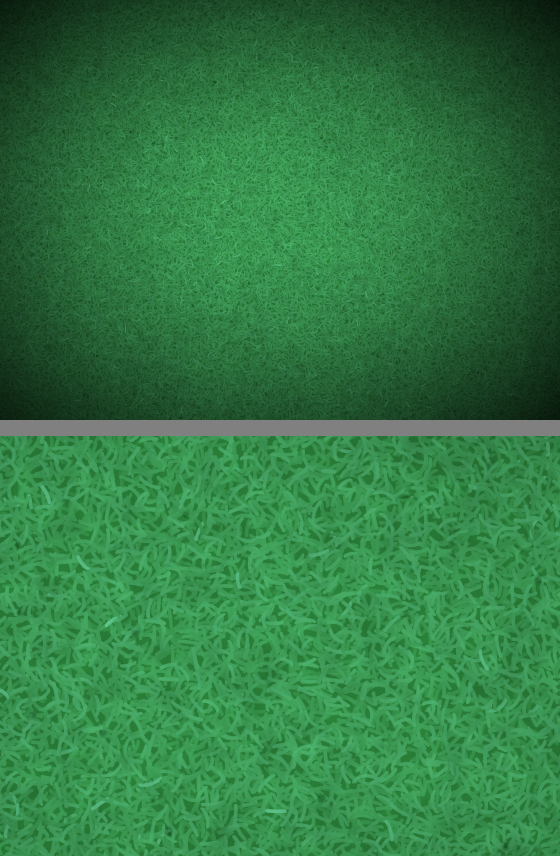
Top: the whole. Bottom: its middle third, enlarged.
This texture is drawn by a WebGL 2 fragment shader. Its source:

```glsl
#version 300 es
precision highp float;

uniform vec2 u_resolution;
out vec4 fragColor;

vec4 hash4(vec2 cell) {
    vec4 h = fract(cell.xyxy * vec4(0.1031, 0.1030, 0.0973, 0.1099));
    h += dot(h, h.wzxy + 33.33);
    return fract((h.xxyz + h.yzzw) * h.zywx);
}

float gradientDot(vec2 corner, vec2 offset) {
    float angle = 6.2832 * hash4(corner + 71.0).x;
    return dot(vec2(cos(angle), sin(angle)), offset);
}

float gradientNoise(vec2 p) {
    vec2 i = floor(p), f = fract(p);
    vec2 u = f * f * f * (f * (f * 6.0 - 15.0) + 10.0);
    float low = mix(gradientDot(i, f), gradientDot(i + vec2(1, 0), f - vec2(1, 0)), u.x);
    float high = mix(gradientDot(i + vec2(0, 1), f - vec2(0, 1)),
                     gradientDot(i + vec2(1, 1), f - vec2(1, 1)), u.x);
    return mix(low, high, u.y);
}

// Signed distance to a slightly bent fibre lying along x
float fibreDistance(vec2 q, float halfLength, float bend, float halfWidth) {
    q.y += bend * (q.x * q.x - 0.2);
    return length(vec2(max(abs(q.x) - halfLength, 0.0), q.y)) - halfWidth;
}

// Overlapping fibres, returned as a tint around 1
vec3 turf(vec2 p, float pixel) {
    vec3 tint = vec3(0.66, 0.80, 0.62);
    for (int layer = 0; layer < 4; layer++) {
        float depth = float(layer) / 3.0;
        vec2 g = p / 0.011 + float(layer) * vec2(17.37, 41.73);
        vec2 home = floor(g);
        for (int y = -1; y <= 1; y++) {
            for (int x = -1; x <= 1; x++) {
                vec2 cell = home + vec2(x, y);
                vec4 place = hash4(cell + float(layer) * 131.0);
                vec4 look = hash4(cell + float(layer) * 131.0 + 407.0);
                float angle = 3.1416 * place.z;
                vec2 along = vec2(cos(angle), sin(angle));
                vec2 q = g - cell - 0.15 - 0.7 * place.xy;
                q = vec2(dot(q, along), dot(q, vec2(-along.y, along.x)));
                float d = fibreDistance(q, mix(0.4, 0.75, place.w), look.x - 0.5, 0.13);
                float cover = clamp(0.5 - d * 0.011 / pixel, 0.0, 1.0);

                float light = clamp(0.65 * look.y + 0.35 * depth, 0.0, 1.0);
                vec3 fibre = mix(vec3(0.80, 0.90, 0.76), vec3(1.20, 1.10, 1.22), light);
                // A few pale, bluish fibres
                fibre += vec3(0.30, 0.14, 0.36) * step(0.988, look.z);
                tint = mix(tint, fibre, cover * 0.9);
            }
        }
    }
    return tint;
}

void main() {
    vec2 p = gl_FragCoord.xy / u_resolution.y;
    vec2 uv = gl_FragCoord.xy / u_resolution;

    // Light falling off towards the corners
    vec2 fromCentre = 2.0 * (uv - vec2(0.485, 0.49));
    float r2 = dot(fromCentre, fromCentre);
    float light = max(0.625 - 0.36 * r2 + 0.05 * r2 * r2, 0.06);

    // Soft unevenness of the pile
    float mottle = 0.05 * gradientNoise(p * 7.0)
                 + 0.08 * gradientNoise(p * 26.0 + 9.3)
                 + 0.10 * gradientNoise(p * 62.0 + 31.7);

    // Sparse dark hollows between the fibres
    float hollow = smoothstep(0.42, 0.62, gradientNoise(p * 75.0 + 53.1));

    vec3 colour = light * vec3(0.405, 1.0, 0.58) - vec3(0.005, 0.0, 0.008);
    colour *= turf(p, 1.0 / u_resolution.y) * (1.0 + mottle);
    colour *= 1.0 - hollow * vec3(0.32, 0.24, 0.30);
    fragColor = vec4(clamp(colour, 0.0, 1.0), 1.0);
}
```
